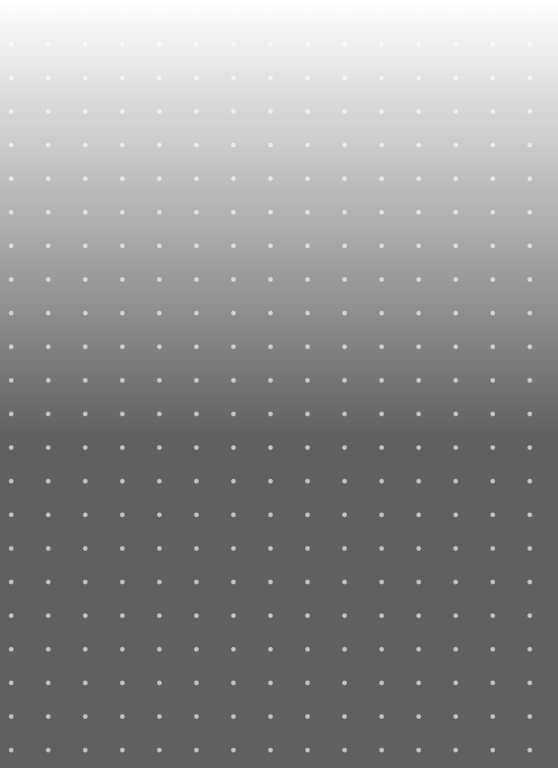
This pattern is drawn by a Shadertoy shader. Its source:

```glsl
// A regular grid of small pale dots over a vertical grey fade.
// The fade runs linearly from white at the top edge to a flat dark grey;
// the dots are circles in repeated cells, laid over it as translucent white.

// Lengths are fractions of the canvas height.
const vec2 DOT_SPACING = vec2(0.04823, 0.04377);
const vec2 FIRST_DOT = vec2(0.0146, 0.0233);
const float DOT_RADIUS = 0.0030;
const float DOT_OPACITY = 0.62;
const float FADE_END = 0.431;
const vec3 DARK_GREY = vec3(0.378);
const vec3 WHITE = vec3(1.0);

// Linear fade above FADE_END, flat below it.
vec3 background(float height) {
    float t = clamp((height - FADE_END) / (1.0 - FADE_END), 0.0, 1.0);
    return mix(DARK_GREY, WHITE, t);
}

// Signed distance to the dot of the nearest grid cell.
float dotDistance(vec2 p) {
    vec2 cell = (p - FIRST_DOT) / DOT_SPACING;
    vec2 local = (fract(cell + 0.5) - 0.5) * DOT_SPACING;
    return length(local) - DOT_RADIUS;
}

void mainImage(out vec4 fragColor, in vec2 fragCoord) {
    vec2 p = fragCoord / iResolution.y;
    float pixel = 1.0 / iResolution.y;

    // Edge smoothed over about one and a half pixels
    float coverage = 1.0 - smoothstep(-0.75 * pixel, 0.75 * pixel, dotDistance(p));

    vec3 color = mix(background(p.y), WHITE, coverage * DOT_OPACITY);
    fragColor = vec4(color, 1.0);
}
```
